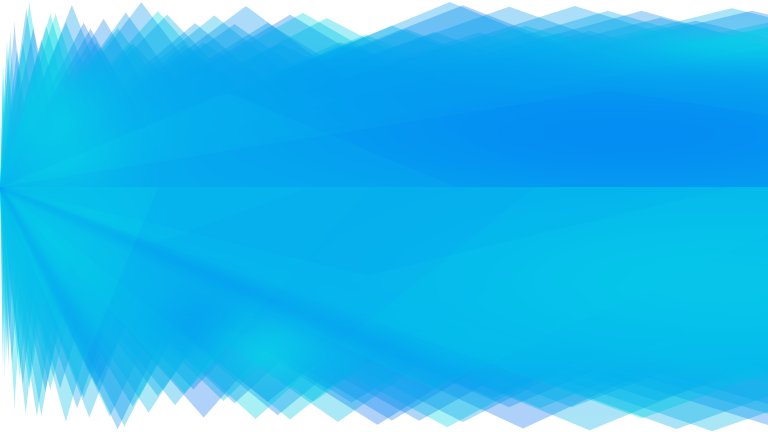
Write a Shadertoy shader that draws this background.

```glsl
// Translucent blue and cyan triangles fanning from one point at the left edge.

const float HORIZON = 0.567;     // height of the shared base line
const float TRIANGLES = 68.0;    // triangles on each side of the line
const float OPACITY = 0.30;

const vec3 PAPER = vec3(1.0);
const vec3 VIOLET = vec3(0.12, 0.42, 0.95);
const vec3 MINT = vec3(0.0, 0.94, 0.87);
const vec3 AZURE = vec3(0.0, 0.53, 0.96);
const vec3 CYAN = vec3(0.02, 0.87, 0.91);

float hash(float n) {
    n = fract(n * 0.1031);
    n *= n + 33.33;
    return fract(n * (n + n));
}

// Soft elliptical spot, 1 at its centre.
float spot(vec2 p, vec2 centre, vec2 radius) {
    vec2 d = (p - centre) / radius;
    return exp(-dot(d, d));
}

// Isosceles triangle standing on the base line with one corner at the origin.
float triangle(vec2 q, vec2 tip, float pixel) {
    float slope = tip.y / tip.x;
    float d = (tip.y - slope * abs(q.x - tip.x) - q.y) / sqrt(1.0 + slope * slope);
    return clamp(d / pixel + 0.5, 0.0, 1.0);
}

// Share of cyan above the line; q.y is the distance from the line.
float upperHue(vec2 q, float pixel) {
    float hue = 0.46;
    hue -= 0.36 * spot(q, vec2(1.45, 0.12), vec2(0.75, 0.14));
    hue -= 0.17 * spot(q, vec2(0.80, 0.27), vec2(0.38, 0.09));
    hue += 0.42 * spot(q, vec2(0.13, 0.14), vec2(0.17, 0.20));
    hue += 0.55 * spot(q, vec2(1.73, 0.34), vec2(0.32, 0.06));
    hue += 0.07 * triangle(q, vec2(0.528, 0.218), pixel);
    hue -= 0.07 * triangle(q, vec2(1.41, 0.225), pixel);
    return hue;
}

// Share of cyan below the line.
float lowerHue(vec2 q, float pixel) {
    float hue = 0.53;
    hue += 0.14 * spot(q, vec2(0.12, 0.12), vec2(0.20, 0.18));
    hue += 0.40 * spot(q, vec2(0.61, 0.38), vec2(0.13, 0.08));
    hue += 0.21 * spot(q, vec2(1.65, 0.22), vec2(0.60, 0.17));
    hue -= 0.22 * spot(q, vec2(0.46, 0.33), vec2(0.10, 0.08));
    hue -= 0.16 * spot(q, vec2(1.35, 0.47), vec2(0.40, 0.06));
    hue += 0.10 * triangle(q, vec2(0.183, 0.437), pixel);
    hue += 0.05 * triangle(q, vec2(0.359, 0.13), pixel);
    hue -= 0.06 * triangle(q, vec2(0.85, 0.205), pixel);
    // Dark rays leaving the corner
    float shallow = (q.y - 0.42 * q.x) / (0.008 + 0.035 * q.x);
    float steep = (q.y - 1.8 * q.x) / (0.01 + 0.25 * q.x);
    hue -= 0.19 * exp(-shallow * shallow) * (1.0 - smoothstep(0.9, 1.3, q.x));
    hue -= 0.25 * exp(-steep * steep);
    return hue;
}

// Stack one side of the fan, then pull the dense parts toward a wash of colour.
vec3 fan(vec2 q, float reach, float lowest, float hue, float seed, float pixel) {
    vec3 colour = PAPER;
    float clearPart = 1.0;
    for (float i = 0.0; i < TRIANGLES; i++) {
        float t = fract(i * 0.618 + seed * 0.37);
        float x = 0.006 + 2.2 * t * t;
        float height = reach * mix(lowest, 1.0, hash(i + seed * 71.0));
        height *= mix(0.75, 1.0, smoothstep(0.0, 0.06, x));
        float alpha = OPACITY * triangle(q, vec2(x, height), pixel);
        vec3 tint = mix(VIOLET, MINT, hash(i * 3.7 + seed * 19.0));
        colour = mix(colour, tint, alpha);
        clearPart *= 1.0 - alpha;
    }
    float ink = 1.0 - clearPart;
    vec3 wash = mix(AZURE, CYAN, clamp(hue, 0.0, 1.0));
    return mix(colour, wash, 0.80 * ink * ink);
}

void mainImage(out vec4 fragColor, in vec2 fragCoord) {
    vec2 p = fragCoord / iResolution.y;
    float pixel = 1.0 / iResolution.y;
    float y = p.y - HORIZON;

    vec2 up = vec2(p.x, max(y, 0.0));
    vec2 down = vec2(p.x, max(-y, 0.0));
    vec3 upper = fan(up, 0.432, 0.76, upperHue(up, pixel), 1.0, pixel);
    vec3 lower = fan(down, 0.567, 0.80, lowerHue(down, pixel), 2.0, pixel);

    float side = clamp(y / pixel + 0.5, 0.0, 1.0);
    fragColor = vec4(mix(lower, upper, side), 1.0);
}
```
